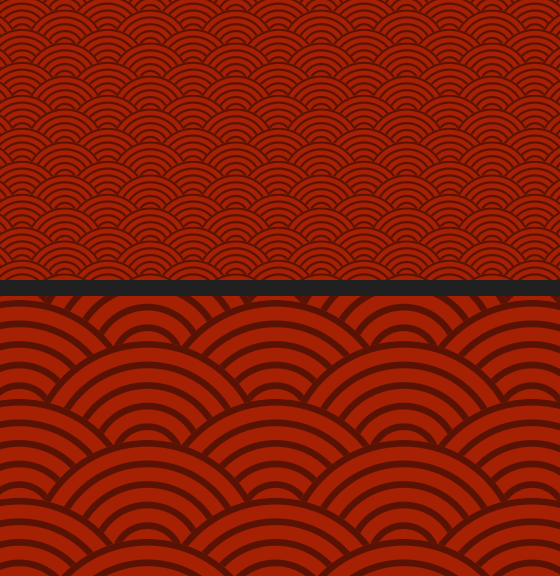
Top: the whole. Bottom: its middle third, enlarged.
Reproduce this pattern procedurally as a Shadertoy shader.

```glsl
// Overlapping wave scales: staggered rows of concentric dark rings on red.

// Lengths are fractions of the canvas height.
const vec3  RED        = vec3(0.65, 0.13, 0.01);
const vec3  DARK       = vec3(0.35, 0.07, 0.01);
const vec2  PERIOD     = vec2(0.3052, 0.1178);  // repeat across and down
const vec2  FIRST_TOP  = vec2(0.2318, 0.9625);  // crest of one scale
const float STAGGER    = 0.585;                 // drop of the offset row, in periods
const float RADIUS     = 0.138;                 // middle of the outer ring
const float RING_STEP  = 0.0245;
const float HALF_LINE  = 0.0040;
const float SOFTNESS   = 1.15;                  // edge blend, in pixels

// Coverage of a shape from its signed distance.
float coverage(float dist, float blend) {
    return clamp(0.5 - dist / blend, 0.0, 1.0);
}

// Paints one row of scales, with crests at the given point, over the base.
vec3 paintRow(vec3 base, vec2 p, vec2 crest, float blend) {
    float x = (fract((p.x - crest.x) / PERIOD.x + 0.5) - 0.5) * PERIOD.x;
    float r = length(vec2(x, p.y - crest.y + RADIUS));

    // Evenly spaced rings, counted inward from the rim
    float ring = abs(fract((RADIUS - r) / RING_STEP + 0.5) - 0.5) * RING_STEP;
    vec3 scale = mix(RED, DARK, coverage(ring - HALF_LINE, blend));

    return mix(base, scale, coverage(r - RADIUS - HALF_LINE, blend));
}

void mainImage(out vec4 fragColor, in vec2 fragCoord) {
    vec2 p = fragCoord / iResolution.y;
    float blend = SOFTNESS / iResolution.y;
    float nearest = ceil((p.y - FIRST_TOP.y) / PERIOD.y);

    // Back to front: each lower row covers the one above it
    vec3 color = RED;
    for (int i = 2; i >= -1; i--) {
        vec2 crest = FIRST_TOP + vec2(0.0, (nearest + float(i)) * PERIOD.y);
        color = paintRow(color, p, crest, blend);
        color = paintRow(color, p, crest + PERIOD * vec2(0.5, -STAGGER), blend);
    }
    fragColor = vec4(color, 1.0);
}
```
